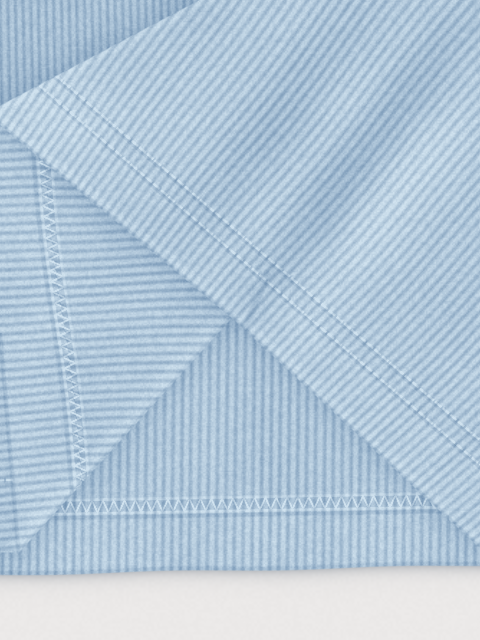
Write a Shadertoy shader that draws this texture.

```glsl
// Overlapping layers of pale blue ribbed knit with stitched hems on a white table.

float hash(vec2 p) {
    p = fract(p * vec2(0.1031, 0.1137));
    p += dot(p, p.yx + 33.33);
    return fract((p.x + p.y) * p.x * 7.3);
}

float noise(vec2 p) {
    vec2 i = floor(p), f = fract(p);
    f = f * f * (3.0 - 2.0 * f);
    return mix(mix(hash(i), hash(i + vec2(1, 0)), f.x),
               mix(hash(i + vec2(0, 1)), hash(i + vec2(1, 1)), f.x), f.y);
}

float cover(float d) {
    float px = 7.68 / iResolution.y;
    return smoothstep(-px, px, d);
}

float line(float d, float halfWidth) {
    return 1.0 - smoothstep(halfWidth * 0.4, halfWidth * 1.6, abs(d));
}

float blob(vec2 p, vec2 radius) {
    p /= radius;
    return exp(-dot(p, p));
}

// Rounded crests with dark grooves, each rib of slightly different strength
float rib(float u, float period) {
    float crest = abs(fract(u / period) * 2.0 - 1.0);
    float strength = 0.88 + 0.24 * hash(vec2(floor(u / period), 7.0));
    return 1.0 - strength * smoothstep(0.2, 0.95, crest);
}

vec3 knit(float tone) {
    return mix(vec3(0.52, 0.635, 0.745), vec3(0.785, 0.86, 0.915), clamp(tone, -0.2, 1.12));
}

// Tone change of a zigzag seam: along it, then across it
float overlock(float along, float across) {
    float zig = abs(fract(along / 0.13) * 2.0 - 1.0) * 2.0 - 1.0;
    float thread = max(line(across - 0.07 * zig, 0.024), line(abs(across) - 0.085, 0.018));
    float band = line(across, 0.09);
    return band * (0.6 * thread - 0.2) - 0.3 * line(across - 0.13, 0.025);
}

// Tone change of a row of short stitches
float stitches(float along, float across) {
    float dash = smoothstep(0.08, 0.3, abs(fract(along / 0.12) - 0.5) * 2.0);
    return 0.32 * dash * line(across, 0.014) - 0.25 * line(across - 0.03, 0.018)
         - 0.2 * (1.0 - dash) * line(across, 0.03);
}

void mainImage(out vec4 fragColor, in vec2 fragCoord) {
    // Canvas is 5.76 wide and 7.68 high, y runs down from the top
    vec2 p = vec2(fragCoord.x, iResolution.y - fragCoord.y) * 7.68 / iResolution.y;
    float x = p.x, y = p.y;
    float grain = 0.26 * (noise(p * 58.0) - 0.5) + 0.16 * (noise(p * 24.0 + 9.0) - 0.5)
                + 0.12 * (noise(p * vec2(1.3, 1.1)) - 0.5);

    // Signed distances, positive inside each layer
    float hemEdge = (1.5 + 0.832 * x + 0.097 * max(x - 2.8, 0.0) - y) * 0.75;
    float sideEdge = (y - 1.27 + 0.53 * x) * 0.88;
    float front = min(hemEdge, sideEdge);
    float foldEdge = (6.88 - 1.1 * x - y) * 0.673;
    float flap = min(foldEdge, 6.63 - y);
    float back = 6.9 - 0.02 * x - y + 0.012 * sin(x * 2.3);

    // Table with the soft shadow of the lowest hem
    vec3 col = vec3(0.922, 0.914, 0.91) + 0.012 * (noise(p * 30.0) - 0.5);
    col -= vec3(0.19, 0.17, 0.15) * exp(-max(-back, 0.0) * 13.0);

    // Back panel with vertical ribs and its horizontal seam
    float seamY = y - 6.1 + 0.018 * x;
    float tone = 0.30 + 0.50 * rib(x + 0.012 * y, 0.107) + grain;
    tone += 0.05 * cover(seamY) - 0.30 * exp(-max(-flap, 0.0) * 6.0);
    tone -= 0.28 * exp(-max(-hemEdge, 0.0) * 7.0);
    tone += overlock(x, seamY) - 0.25 * line(back - 0.02, 0.03);
    col = mix(col, knit(tone), cover(back));

    // Folded flap with nearly level ribs and a curved upright seam
    float seamX = x - 0.54 - 0.115 * (y - 1.95) + 0.025 * sin(y * 1.6 - 3.0);
    float hemBand = cover(-seamX);
    float level = y + mix(0.03, 0.08, hemBand) * x + 0.02 * sin(x * 2.0 + y);
    tone = 0.32 + 0.52 * rib(level, 0.108) + grain + 0.07 * hemBand;
    tone -= 0.34 * exp(-max(-hemEdge, 0.0) * 6.0);
    tone += overlock(y, -seamX) * 0.9 + 0.12 * line(foldEdge - 0.08, 0.09);
    tone -= 0.2 * line(flap - 0.01, 0.025);
    float innerEdge = x - 0.085 * (y - 4.0);
    tone -= step(4.0, y) * (0.3 * line(innerEdge, 0.025) + 0.12 * cover(-innerEdge));
    tone += stitches(x, y - 5.76) * cover(-innerEdge);
    col = mix(col, knit(tone), cover(flap));

    // Upper left panel, shaded towards the front layer
    tone = 0.12 + 0.46 * rib(x - 0.02 * y, 0.092) + grain;
    tone += 0.14 * blob(p - vec2(0.5, 0.2), vec2(1.2, 0.5));
    tone -= 0.25 * exp(-max(-sideEdge, 0.0) * 5.0);
    col = mix(col, knit(tone), cover(-sideEdge) * step(y, 1.4));

    // Front panel with slanted ribs, steeper on the left than on the right
    float slant = (0.83 - 0.011 * x) * x + (0.56 + 0.018 * y) * y + 0.02 * sin(x * 1.7 - y);
    tone = 0.33 + 0.50 * rib(slant, 0.104) + grain;

    // Soft folds: a long valley, a ridge beside it and a darker hollow
    vec2 q = p - vec2(4.35, 1.9);
    vec2 along = vec2(0.6 * q.x - 0.8 * q.y, 0.8 * q.x + 0.6 * q.y);
    tone -= 0.30 * blob(along, vec2(2.0, 0.30));
    tone += 0.18 * blob(along - vec2(-0.2, 0.6), vec2(2.0, 0.38));
    tone += 0.13 * blob(along + vec2(0.0, 0.55), vec2(1.4, 0.25));
    tone -= 0.20 * blob(along + vec2(0.0, 1.1), vec2(1.6, 0.35));
    tone += 0.16 * blob(p - vec2(0.9, 1.4), vec2(1.2, 0.6));

    // Twin rows of stitches, the side join and the rolled hem
    float row = (y - 0.62 - 0.86 * x) * 0.758;
    float run = 0.758 * x + 0.652 * y;
    tone += stitches(run, row) + stitches(run + 0.05, row + 0.22);
    tone += 0.06 * cover(row);
    float join = x - 3.22 + 0.45 * (y - 3.3);
    tone -= 0.22 * line(join, 0.04) * cover(row + 0.1);
    tone += 0.10 * line(hemEdge - 0.07, 0.05) - 0.28 * line(hemEdge, 0.03);
    tone += 0.12 * line(sideEdge - 0.04, 0.04);
    col = mix(col, knit(tone), cover(front));

    fragColor = vec4(col, 1.0);
}
```
